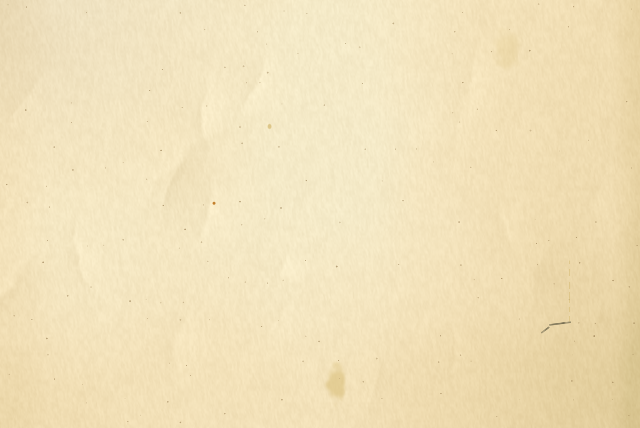
A Shadertoy shader for this texture:

```glsl
float hash(vec2 p) {
    vec3 q = fract(vec3(p.xyx) * 0.1031);
    q += dot(q, q.yzx + 33.33);
    return fract((q.x + q.y) * q.z);
}

float noise(vec2 p) {
    vec2 i = floor(p), f = fract(p);
    f = f * f * (3.0 - 2.0 * f);
    return mix(mix(hash(i), hash(i + vec2(1, 0)), f.x),
               mix(hash(i + vec2(0, 1)), hash(i + vec2(1, 1)), f.x), f.y);
}

float fbm(vec2 p) {
    float sum = 0.0, amp = 0.5;
    for (int i = 0; i < 4; i++) {
        sum += amp * noise(p);
        p = mat2(0.8, 0.6, -0.6, 0.8) * p * 2.1 + 7.3;
        amp *= 0.5;
    }
    return sum / 0.9375;
}

// Curved dents: a crisp fold line with light on one side, shade on the other
float creases(vec2 p, float seed) {
    vec2 cell = floor(p);
    float shade = 0.0;
    for (int y = -1; y <= 1; y++)
    for (int x = -1; x <= 1; x++) {
        vec2 id = cell + vec2(x, y);
        vec2 key = id + seed;
        vec2 q = p - id - vec2(hash(key + 3.1), hash(key + 8.7));
        float lean = mix(-0.85, 0.3, hash(key + 15.3));
        float c = cos(lean), s = sin(lean);
        q = vec2(c * q.x + s * q.y, c * q.y - s * q.x);
        float d = q.x + (hash(key + 21.9) - 0.5) * 1.6 * q.y * q.y
                + 0.07 * (noise(q * 6.0 + key) - 0.5);
        float side = smoothstep(-0.022, 0.022, d);
        float profile = side * exp(-abs(d) / 0.13) - 0.7 * (1.0 - side) * exp(-abs(d) / 0.08);
        float reach = mix(0.12, 0.32, hash(key + 33.7));
        float strength = hash(key + 41.3);
        shade += profile * exp(-q.y * q.y / (reach * reach)) * strength * strength
               * (hash(key + 52.1) < 0.3 ? -1.0 : 1.0);
    }
    return shade;
}

// Sparse round flecks, at most one per cell
float flecks(vec2 p, float density, float radius) {
    vec2 id = floor(p);
    vec2 center = 0.2 + 0.6 * vec2(hash(id + 5.5), hash(id + 17.2));
    float r = radius * mix(0.5, 1.0, hash(id + 29.4));
    float dot01 = 1.0 - smoothstep(r * 0.4, r * 1.3, length(fract(p) - center));
    return dot01 * step(hash(id + 61.8), density) * mix(0.3, 1.0, hash(id + 73.6));
}

float stain(vec2 p, vec2 center, vec2 size) {
    vec2 q = (p - center) / size;
    return 1.0 - smoothstep(0.45, 1.1, length(q) + 0.5 * (noise(p * 60.0) - 0.5));
}

float stroke(vec2 p, vec2 a, vec2 b, float width) {
    vec2 ab = b - a;
    float h = clamp(dot(p - a, ab) / dot(ab, ab), 0.0, 1.0);
    return 1.0 - smoothstep(width * 0.4, width * 1.4, length(p - a - h * ab));
}

void mainImage(out vec4 fragColor, in vec2 fragCoord) {
    vec2 uv = fragCoord / iResolution.xy;
    vec2 p = fragCoord / iResolution.y;

    // Yellowing, strongest along the right and lower edges
    float grayCorner = 1.0 - smoothstep(0.0, 0.5, length(uv - vec2(0.0, 1.0)));
    float age = -0.05 + 1.6 * smoothstep(0.5, 1.0, uv.x)
              + 1.15 * (1.0 - smoothstep(0.0, 0.5, uv.y))
              + 0.8 * smoothstep(0.95, 1.0, uv.x)
              + 0.7 * (1.0 - smoothstep(0.0, 0.1, uv.x))
              + 0.7 * grayCorner
              + 0.9 * (fbm(p * 3.0 + 4.0) - 0.5)
              + 0.5 * (noise(p * vec2(7.0, 1.6) + 11.0) - 0.5);
    age = clamp(age, -0.3, 3.3);
    vec3 paper = vec3(0.96, 0.91, 0.77) - age * vec3(0.0, 0.025, 0.045)
               - age * age * vec3(0.01, 0.005, 0.005);
    paper += grayCorner * vec3(-0.022, -0.01, 0.015);

    // Dents and upright fibre grain
    float relief = 0.04 * creases(p * 4.2, 10.0) + 0.03 * creases(p * 2.3 + 0.4, 80.0);
    vec2 fibre = vec2(p.x + 0.12 * p.y + 0.004 * noise(p * 40.0), p.y);
    float grain = 0.028 * (noise(fibre * vec2(230.0, 75.0)) - 0.5)
                + 0.018 * (noise(fibre * vec2(340.0, 190.0) + 31.0) - 0.5)
                + 0.012 * (fbm(p * 28.0) - 0.5);
    paper += (relief + grain) * vec3(0.85, 1.0, 1.2);

    // Water stains and rust spots
    vec3 ochre = vec3(0.83, 0.72, 0.43);
    paper = mix(paper, ochre, 0.5 * stain(p, vec2(0.785, 0.107), vec2(0.024, 0.048)));
    paper = mix(paper, ochre, 0.2 * stain(p, vec2(1.185, 0.885), vec2(0.035, 0.05)));
    paper = mix(paper, ochre, 0.7 * stain(p, vec2(0.63, 0.705), vec2(0.005, 0.007)));
    paper = mix(paper, vec3(0.74, 0.45, 0.1), 0.9 * stain(p, vec2(0.5, 0.525), vec2(0.005)));

    // Flecks and thin scratches
    paper = mix(paper, vec3(0.55, 0.44, 0.27), 0.6 * flecks(p * 22.0, 0.22, 0.055));
    float scratch = stroke(p, vec2(1.285, 0.241), vec2(1.332, 0.247), 0.0022)
                  + 0.8 * stroke(p, vec2(1.266, 0.223), vec2(1.282, 0.235), 0.0022);
    paper = mix(paper, vec3(0.36, 0.34, 0.25), min(scratch, 1.0) * mix(0.4, 0.9, noise(p * 130.0)));
    float scuff = stroke(p, vec2(1.331, 0.25), vec2(1.331, 0.39), 0.0015)
                * step(0.4, noise(p * 90.0));
    paper = mix(paper, ochre, 0.5 * scuff);

    fragColor = vec4(clamp(paper, 0.0, 1.0), 1.0);
}
```
